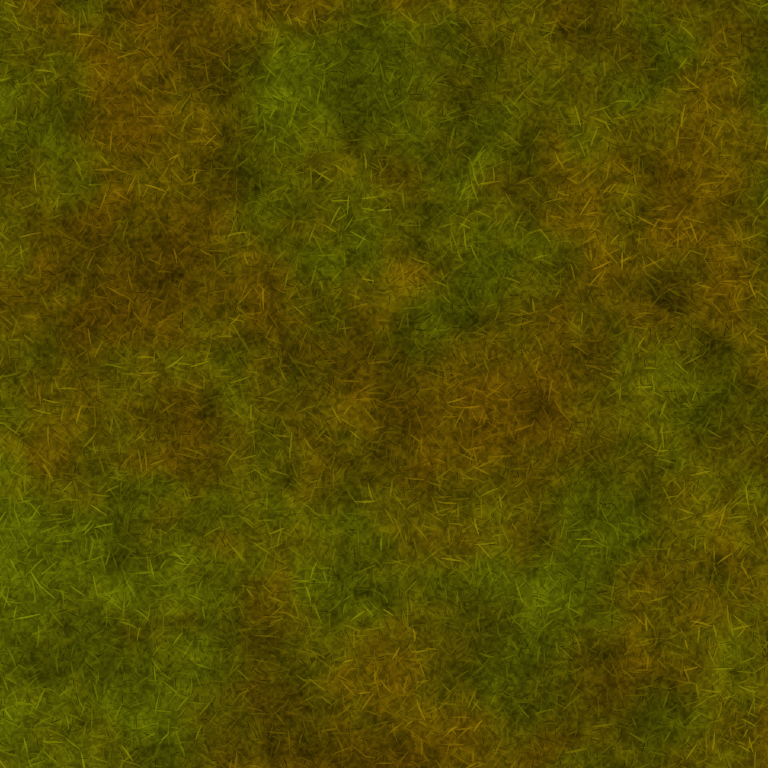
Give the GLSL for this texture, as a WebGL 1 fragment shader.

```glsl
precision highp float;
// Mossy grass: patches of brown and green turf under a mat of fine, crossing blades.
uniform vec2 u_resolution;

float hash(vec2 p) {
  vec3 q = fract(p.xyx * 0.1031);
  q += dot(q, q.yzx + 33.33);
  return fract((q.x + q.y) * q.z);
}

float noise(vec2 p) {
  vec2 i = floor(p), f = fract(p);
  f = f * f * (3.0 - 2.0 * f);
  return mix(mix(hash(i), hash(i + vec2(1.0, 0.0)), f.x),
             mix(hash(i + vec2(0.0, 1.0)), hash(i + 1.0), f.x), f.y);
}

float fbm(vec2 p) {
  float sum = 0.0, amp = 0.5;
  for (int i = 0; i < 5; i++) {
    sum += amp * noise(p);
    p = mat2(0.8, 0.6, -0.6, 0.8) * p * 2.03 + 17.3;
    amp *= 0.5;
  }
  return sum / 0.97;
}

// Coverage of one tapered, slightly bent blade centred on the origin.
float blade(vec2 p, float angle, float halfLength, float bend, float pixel) {
  float c = cos(angle), s = sin(angle);
  p = vec2(c * p.x + s * p.y, c * p.y - s * p.x);
  float t = p.x / halfLength;
  p.y += bend * (t * t - 0.4);
  float width = 0.06 * (1.0 - 0.6 * abs(t));
  float side = 1.0 - smoothstep(width - 0.5 * pixel, width + 0.5 * pixel, abs(p.y));
  return side * (1.0 - smoothstep(0.7, 1.0, abs(t)));
}

// One scattered layer: x is the opacity, y the random tone of the top blade.
vec2 bladeLayer(vec2 p, float seed, float pixel) {
  vec2 cell = floor(p), top = vec2(0.0);
  for (int y = -1; y <= 1; y++) {
    for (int x = -1; x <= 1; x++) {
      vec2 id = cell + vec2(float(x), float(y));
      vec2 key = id + seed * 37.7;
      vec2 centre = id + vec2(hash(key + 3.1), hash(key + 71.7));
      float tone = hash(key + 151.3);
      float cover = blade(p - centre, 6.2832 * hash(key + 211.9),
                          mix(0.35, 0.75, hash(key + 307.1)),
                          0.12 * (hash(key + 401.7) - 0.5), pixel);
      cover *= mix(0.3, 0.95, tone * tone);
      if (cover > top.x) top = vec2(cover, tone);
    }
  }
  return top;
}

void main() {
  vec2 uv = gl_FragCoord.xy / u_resolution.y;

  // Hue patches with ragged edges
  vec2 warp = vec2(fbm(uv * 12.0 + 5.0), fbm(uv * 12.0 + 41.0)) - 0.5;
  float hue = 0.7 * fbm(uv * 4.5 + 0.5 * warp + 11.0) + 0.3 * fbm(uv * 17.0 + 61.0);
  float green = smoothstep(0.26, 0.74, hue);
  vec3 turf = mix(vec3(0.355, 0.268, 0.008), vec3(0.297, 0.316, 0.012), green);

  // Soft clumps, hollows and fine fibre grain
  float clump = fbm(uv * 13.0 + warp + 83.0);
  float light = 0.99 + 0.6 * (clump - 0.5) + 0.6 * (fbm(uv * 48.0 + 29.0) - 0.5);
  light += 0.42 * (noise(uv * 240.0) - 0.5);
  light -= 0.15 * smoothstep(0.62, 0.8, fbm(uv * vec2(24.0, 30.0) + 2.0 * warp + 137.0));
  vec3 color = turf * light;

  // Blades from the dark undergrowth up to the bright tips
  float lit = mix(0.78, 1.04, smoothstep(0.3, 0.65, clump));
  for (int i = 0; i < 12; i++) {
    float k = float(i), height = k / 11.0;
    float scale = mix(70.0, 43.0, height);
    float c = cos(k * 1.7), s = sin(k * 1.7);
    vec2 p = mat2(c, s, -s, c) * uv * scale + 100.0 + k * 7.3;
    vec2 b = bladeLayer(p, k + 1.0, scale / u_resolution.y);
    float shade = mix(0.62, 1.25, height) + 0.4 * b.y * height;
    vec3 tint = turf * vec3(1.0, 1.02, 1.2) * shade * lit;
    color = mix(color, tint, b.x * mix(0.9, 0.8, height));
  }

  gl_FragColor = vec4(color, 1.0);
}
```
